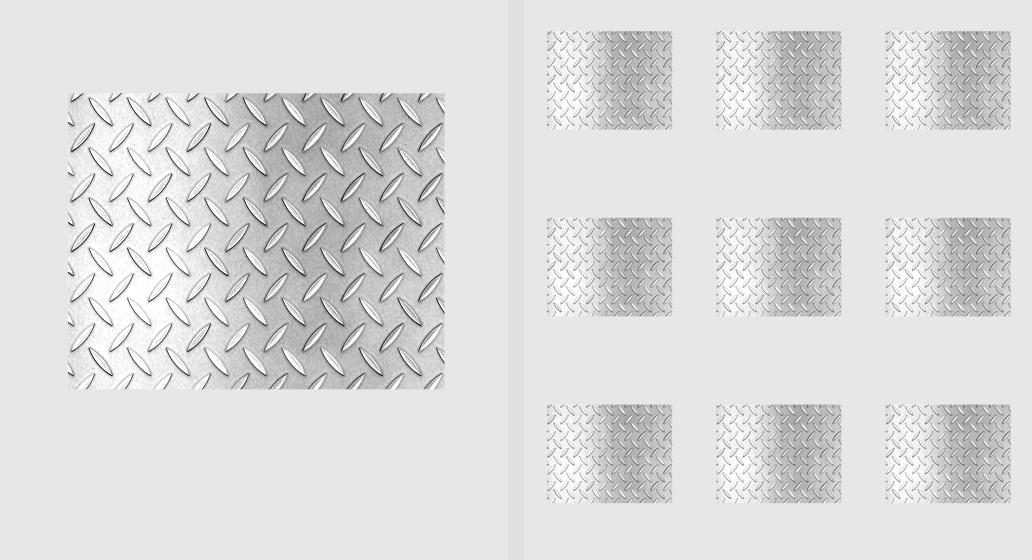
Left: one tile. Right: repeated 3 by 3.
This texture is drawn by a WebGL 2 fragment shader. Its source:

```glsl
#version 300 es
precision highp float;
// Brushed steel tread plate with crossed raised lozenges, set on a flat pale grey field.
uniform vec2 u_resolution;
out vec4 outColor;

// Layout, in units of the canvas height
const vec2 CANVAS = vec2(0.90625, 1.0);
const vec2 PLATE_MIN = vec2(0.1211, 0.3047);
const vec2 PLATE_MAX = vec2(0.7930, 0.8333);
const vec2 PITCH = vec2(0.0689, 0.0893);
const vec2 BACK_ORIGIN = vec2(0.1797, 0.8008);
const vec2 FORWARD_ORIGIN = vec2(0.1478, 0.7546);
const vec2 SLOPE = vec2(0.64, 0.768);
const float HALF_LENGTH = 0.0306;
const float HALF_WIDTH = 0.0053;
const float ROUNDING = 0.0021;
const float RIM = 0.0017;

// Tones
const float FIELD = 0.906;
const float STEEL_LIGHT = 0.945;
const float STEEL_DROP = 0.22;
const float RIM_DARK = 0.24;
const float RIM_LIGHT = 0.66;
const float SHADOW = 0.27;
const float GRAIN = 0.10;
const float CLOUD = 0.06;

float hash(vec2 p) {
  vec3 q = fract(p.xyx * vec3(0.1031, 0.1030, 0.0973));
  q += dot(q, q.yzx + 33.33);
  return fract((q.x + q.y) * q.z);
}

// Value noise over the unit square, wrapping after a whole number of cells
float noise(vec2 uv, vec2 cells) {
  vec2 p = uv * cells, i = floor(p), f = fract(p);
  f = f * f * (3.0 - 2.0 * f);
  vec2 a = mod(i, cells), b = mod(i + 1.0, cells);
  return mix(mix(hash(a), hash(vec2(b.x, a.y)), f.x),
             mix(hash(vec2(a.x, b.y)), hash(b), f.x), f.y);
}

float band(float x, float centre, float width) {
  float k = (x - centre) / width;
  return exp(-k * k);
}

// Bare sheet: broad reflection, cloudy wear and vertical brushing
float sheet(vec2 uv, vec2 t) {
  float tone = STEEL_LIGHT - STEEL_DROP * smoothstep(0.25, 0.60, t.x);
  tone += 0.11 * smoothstep(0.66, 1.05, t.x);
  tone -= 0.06 * (1.0 - smoothstep(0.0, 0.10, t.x));
  tone -= 0.05 * smoothstep(0.4, 1.0, t.y) * smoothstep(0.3, 0.6, t.x);
  vec2 glow = t - vec2(0.15, 0.35);
  tone += 0.05 * exp(-dot(glow, glow) * 12.0);
  tone += CLOUD * (noise(uv, vec2(19.0, 15.0)) - 0.5);
  tone += GRAIN * (noise(uv, vec2(420.0, 300.0)) - 0.5);
  float speck = noise(uv + 0.37, vec2(230.0, 250.0));
  float patches = smoothstep(0.55, 0.8, noise(uv, vec2(11.0, 13.0)));
  return tone - 0.3 * smoothstep(0.94, 1.0, speck) * patches;
}

// Distance to a lens of two overlapping discs with softened tips
float lens(vec2 q, float radius, float inset) {
  q = abs(q);
  bool pastTip = (q.y - HALF_LENGTH) * inset > q.x * HALF_LENGTH;
  float d = pastTip ? length(q - vec2(0.0, HALF_LENGTH))
                    : length(q + vec2(inset, 0.0)) - radius;
  return d - ROUNDING;
}

// Adds one lattice of lozenges; lean is +1 for forward and -1 for backward
float emboss(float tone, vec2 p, vec2 origin, float lean, float dim, float aa) {
  vec2 grid = (p - origin) / PITCH + 0.5;
  vec2 local = (fract(grid) - 0.5) * PITCH;
  float seed = hash(floor(grid) + 40.0 + 9.0 * lean);
  vec2 along = vec2(lean * SLOPE.x, SLOPE.y);
  vec2 q = vec2(dot(local, vec2(along.y, -along.x)), dot(local, along));

  float radius = (HALF_LENGTH * HALF_LENGTH + HALF_WIDTH * HALF_WIDTH) / (2.0 * HALF_WIDTH);
  float inset = radius - HALF_WIDTH;
  float d = lens(q, radius, inset);
  float halfSpan = sqrt(max(radius * radius - q.y * q.y, 0.0)) - inset;
  float side = clamp(q.x / (max(halfSpan, 0.0) + ROUNDING), -1.0, 1.0);
  float lower = -q.y / HALF_LENGTH;

  // Soft foot shadow, heavier below, and a pale lip on the lit side
  float facing = clamp(0.6 + 0.3 * side * lean + 0.35 * lower, 0.15, 1.2);
  tone -= SHADOW * facing * exp(-max(d, 0.0) / 0.0027);
  tone += 0.06 * band(d, 0.0045, 0.0016) * (1.0 - 0.6 * facing);

  // Face: backward ones flash white, forward ones turn dark on the upper flank
  float backFace = mix(1.0, 0.90, dim) - mix(0.10, 0.26, dim) * band(side, 0.30, 0.20);
  float forwardFace = mix(0.93, 0.58, dim) + mix(0.07, 0.42, dim) * smoothstep(-0.35, 0.35, side);
  forwardFace -= 0.22 * (1.0 - dim) * band(side, 0.35, 0.18);
  float face = lean > 0.0 ? forwardFace : backFace;
  face += 0.14 * (seed - 0.5) - 0.16 * smoothstep(0.6, 1.0, abs(lower));
  face += GRAIN * (noise(p / CANVAS, vec2(300.0, 330.0)) - 0.5);

  // Rim, darker on the flank turned from the light
  float darkFlank = lean > 0.0 ? mix(side, -side, dim) : -side;
  float rimTone = mix(RIM_LIGHT, RIM_DARK, smoothstep(-0.5, 0.6, darkFlank));
  rimTone += 0.22 * (seed - 0.4) - 0.12 * smoothstep(0.5, 1.0, lower);
  face += 0.20 * band(d, -1.7 * RIM, 0.6 * RIM);
  face = mix(face, rimTone, smoothstep(-RIM - 0.5 * aa, -0.5 * RIM, d));
  return mix(tone, face, 1.0 - smoothstep(-0.5 * aa, 0.6 * aa, d));
}

void main() {
  vec2 uv = gl_FragCoord.xy / u_resolution;
  vec2 p = uv * CANVAS;
  float aa = 1.0 / u_resolution.y;
  vec2 t = (p - PLATE_MIN) / (PLATE_MAX - PLATE_MIN);
  float dim = smoothstep(0.25, 0.75, t.x);
  float tone = emboss(sheet(uv, t), p, BACK_ORIGIN, -1.0, dim, aa);
  tone = emboss(tone, p, FORWARD_ORIGIN, 1.0, dim, aa);
  // Flat field around the plate meets itself at every canvas edge
  vec2 edge = min(p - PLATE_MIN, PLATE_MAX - p);
  float plate = smoothstep(-0.5 * aa, 0.5 * aa, min(edge.x, edge.y));
  outColor = vec4(vec3(mix(FIELD, clamp(tone, 0.0, 1.0), plate)), 1.0);
}
```
